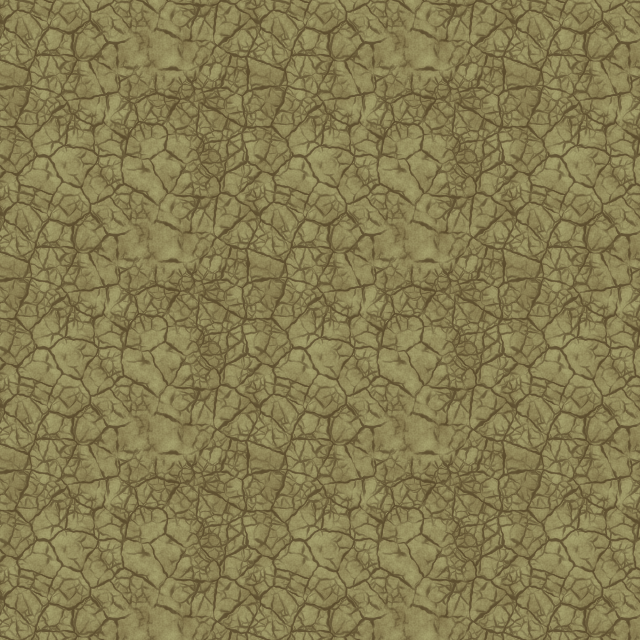
Reproduce this texture procedurally as a three.js fragment shader.

```glsl
// Dry cracked mud in olive and brown, tiled 2.5 times across and 10/3 down.
// Three sizes of wrapped Voronoi edges form the cracks; wrapped gradient noise
// bends them, varies their width and mottles the plates and dusty patches.
varying vec2 vUv;

const vec2 TILE = vec2(4.0, 3.0); // one tile in square units of 0.1 canvas

vec2 hash2(vec2 p) {
  vec2 k = vec2(dot(p, vec2(127.1, 311.7)), dot(p, vec2(269.5, 183.3)));
  return fract(sin(k) * 43758.55);
}

float corner(vec2 cell, vec2 offset, vec2 f, vec2 period) {
  float angle = 6.2832 * hash2(mod(cell + offset, period) + 3.0).x;
  return dot(vec2(cos(angle), sin(angle)), f - offset);
}

// Gradient noise that wraps at the period, about -0.7 to 0.7
float noise(vec2 p, vec2 period) {
  vec2 i = floor(p), f = fract(p);
  vec2 u = f * f * f * (f * (f * 6.0 - 15.0) + 10.0);
  float low = mix(corner(i, vec2(0.0), f, period), corner(i, vec2(1.0, 0.0), f, period), u.x);
  float high = mix(corner(i, vec2(0.0, 1.0), f, period), corner(i, vec2(1.0), f, period), u.x);
  return mix(low, high, u.y);
}

float fbm(vec2 p) {
  float sum = 0.0, gain = 0.5, scale = 2.0;
  for (int i = 0; i < 5; i++) {
    sum += gain * noise(p * scale, TILE * scale);
    gain *= 0.8;
    scale *= 2.0;
  }
  return sum;
}

// Distance to the nearest Voronoi edge (x) and the direction towards it (yz)
vec3 voronoiEdge(vec2 p, vec2 period) {
  vec2 cell = floor(p), f = fract(p), nearest = vec2(0.0), home = vec2(0.0);
  float best = 8.0;
  for (int y = -1; y <= 1; y++) {
    for (int x = -1; x <= 1; x++) {
      vec2 o = vec2(float(x), float(y));
      vec2 r = o + hash2(mod(cell + o, period)) - f;
      if (dot(r, r) < best) {
        best = dot(r, r);
        nearest = r;
        home = o;
      }
    }
  }
  vec3 edge = vec3(8.0, 0.0, 0.0);
  for (int y = -2; y <= 2; y++) {
    for (int x = -2; x <= 2; x++) {
      vec2 o = home + vec2(float(x), float(y));
      vec2 r = o + hash2(mod(cell + o, period)) - f;
      vec2 across = r - nearest;
      if (dot(across, across) > 0.0001) {
        vec2 n = normalize(across);
        float d = dot(0.5 * (nearest + r), n);
        if (d < edge.x) edge = vec3(d, n);
      }
    }
  }
  return edge;
}

// Soft round patch, repeated in every tile
float patchAt(vec2 t, vec2 center, vec2 radius) {
  vec2 d = (fract(t - center + 0.5) - 0.5) / radius;
  return exp(-dot(d, d));
}

void main() {
  // Tiles are counted from the top left corner
  vec2 t = vec2(vUv.x, vUv.y - 1.0) * vec2(2.5, 10.0 / 3.0);
  vec2 p = t * TILE;
  float mottle = fbm(p);
  float region = noise(p * 2.0 + 5.3, TILE * 2.0);

  // Regions: whole plates, ragged dust with few cracks, and crumbled ground
  float calm = patchAt(t, vec2(0.24, 0.10), vec2(0.11, 0.16))
             + patchAt(t, vec2(0.63, 0.13), vec2(0.09, 0.13));
  float dust = patchAt(t, vec2(0.60, 0.74), vec2(0.16, 0.16)) * clamp(1.0 + mottle, 0.0, 1.2);
  float crumble = patchAt(t, vec2(0.72, 0.49), vec2(0.24, 0.09))
                + patchAt(t, vec2(0.84, 0.25), vec2(0.09, 0.22));

  // Bend the crack lines slightly and roughen them
  vec2 q = p + 0.04 * vec2(noise(p * 4.0, TILE * 4.0), noise(p * 4.0 + 7.5, TILE * 4.0));
  q += 0.022 * vec2(noise(p * 13.0, TILE * 13.0), noise(p * 13.0 + 9.5, TILE * 13.0));

  // Large, medium and small cracks, fainter as they get smaller
  float crack = 0.0, halo = 0.0, relief = 0.0;
  for (int i = 0; i < 3; i++) {
    float level = float(i);
    float scale = i == 0 ? 2.0 : (i == 1 ? 4.0 : 7.0);
    vec3 edge = voronoiEdge(q * scale, TILE * scale);
    float d = edge.x / scale;
    float vary = noise(p * 5.0 + 3.7 * level, TILE * 5.0);
    float amount = 0.85 - 0.22 * level + 0.45 * region * level + 0.9 * vary;
    amount += 0.2 * level * (crumble - 2.0 * calm) - 0.7 * dust;
    amount = smoothstep(0.1, 0.8, amount) * (1.0 - 0.2 * level);
    float shadowSide = smoothstep(-0.2, 0.9, dot(edge.yz, vec2(0.5, -0.85)));
    float width = (0.009 - 0.002 * level) * (1.0 + 1.5 * vary + 0.5 * shadowSide);
    width += 0.035 * shadowSide * smoothstep(0.1, 0.5, vary) * (1.0 - 0.45 * level);
    width = max(width, 0.002);
    crack = max(crack, amount * (1.0 - smoothstep(width * 0.4, width + 0.016, d)));
    halo = max(halo, amount * exp(-d / 0.04));
    relief += amount * dot(edge.yz, vec2(-0.5, 0.85)) * exp(-d / 0.04);
  }

  // Mottled plates, brown rims, grain and dark crack floors
  float grain = noise(p * 36.0, TILE * 36.0);
  float light = mottle + 0.2 * calm - 0.15 * crumble - 0.1 * dust;
  vec3 color = mix(vec3(0.515, 0.465, 0.3), vec3(0.655, 0.64, 0.435), smoothstep(-0.75, 0.65, light));
  color = mix(color, vec3(0.46, 0.395, 0.245), 0.38 * halo + 0.2 * dust * smoothstep(0.0, 0.5, -mottle));
  color += vec3(0.03, 0.03, 0.024) * relief + 0.04 * grain;
  color = mix(color, vec3(0.345, 0.285, 0.17) + 0.04 * mottle, 0.85 * crack);
  gl_FragColor = vec4(color, 1.0);
}
```
